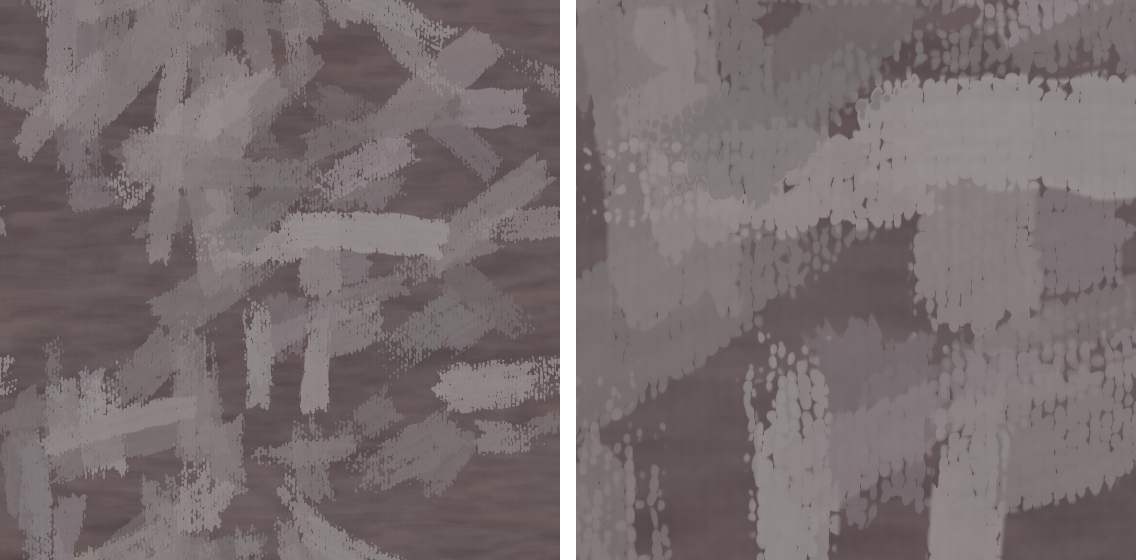
Left: the whole. Right: its middle third, enlarged.
This texture is drawn by a three.js fragment shader. Its source:

```glsl
varying vec2 vUv;

float hash(vec2 p) {
  vec3 q = fract(p.xyx * 0.1031);
  q += dot(q, q.yzx + 33.33);
  return fract((q.x + q.y) * q.z);
}

float noise(vec2 p) {
  vec2 i = floor(p), f = fract(p);
  f = f * f * (3.0 - 2.0 * f);
  return mix(mix(hash(i), hash(i + vec2(1, 0)), f.x),
             mix(hash(i + vec2(0, 1)), hash(i + vec2(1, 1)), f.x), f.y);
}

// Height of the woven canvas: staggered upright threads with uneven bumps
float weave(vec2 p) {
  vec2 t = p * vec2(145.0, 105.0);
  t += 0.8 * vec2(noise(p * 60.0), noise(p * 60.0 + 40.0));
  t.y += 0.5 * mod(floor(t.x), 2.0);
  vec2 bump = abs(fract(t) - 0.5);
  float thread = 1.6 * bump.x * bump.x + 1.2 * bump.y * bump.y;
  return 0.6 * thread + 0.5 * noise(p * vec2(210.0, 150.0)) + 0.27 * noise(p * 45.0);
}

// Dark underpainting of short horizontal dabs
vec3 underpaint(vec2 p) {
  p.y += 0.012 * noise(p * vec2(7.0, 5.0)) + 0.003 * noise(p * 60.0);
  float tone = 0.4 * noise(p * vec2(4.0, 14.0));
  for (int i = 0; i < 3; i++) {
    float k = float(i);
    float dab = noise(p * vec2(11.0 + 5.0 * k, 42.0 + 19.0 * k) + 17.0 * k);
    tone += 0.2 * smoothstep(0.3, 0.68, dab);
  }
  tone += 0.14 * (noise(p * vec2(25.0, 230.0)) - 0.5);
  vec3 paint = mix(vec3(0.335, 0.285, 0.295), vec3(0.435, 0.38, 0.38), tone);
  return paint + vec3(0.012, 0.0, -0.006) * (noise(p * vec2(6.0, 25.0) + 70.0) - 0.5);
}

void main() {
  float grain = weave(vUv);
  vec3 color = underpaint(vUv);

  // Dry brush strokes, laid one over another and wrapped at the borders
  for (int i = 0; i < 118; i++) {
    float id = float(i) + 3.0;
    float kind = hash(vec2(id, 1.0));
    float spin = hash(vec2(id, 2.0)) - 0.5;
    vec2 center = vec2(hash(vec2(id, 3.0)), hash(vec2(id, 4.0)));

    // Upright strokes gather at the left, slanted and flat ones go anywhere
    float angle = 0.15 + 0.5 * spin;
    if (kind < 0.42) {
      angle = 1.6 + 0.4 * spin;
      center.x = 0.02 + 0.56 * center.x;
    } else if (kind < 0.76) {
      angle = 0.65 + 0.6 * spin;
    } else if (kind < 0.84) {
      angle = 2.4 + 0.6 * spin;
    }
    if (noise(center * 4.0 + 9.0) < 0.36) continue;

    float halfLength = mix(0.055, 0.155, hash(vec2(id, 5.0)));
    float halfWidth = mix(0.022, 0.045, hash(vec2(id, 6.0)));
    vec2 d = fract(vUv - center + 0.5) - 0.5;
    float c = cos(angle), s = sin(angle);
    vec2 q = vec2(c * d.x + s * d.y, c * d.y - s * d.x);
    q.y += 1.6 * (hash(vec2(id, 7.0)) - 0.5) * q.x * q.x;
    if (abs(q.x) > halfLength + 0.03 || abs(q.y) > halfWidth + 0.012) continue;
    if (hash(vec2(id, 8.0)) < 0.5) q.x = -q.x;

    // Ragged outline: bristles end at uneven lengths
    float bristle = noise(vec2(q.x * 9.0, q.y * 190.0) + id * 13.0);
    float endGap = halfLength - abs(q.x) + 0.022 * (noise(vec2(q.y * 110.0, id)) - 0.5);
    float sideGap = halfWidth - abs(q.y) + 0.007 * (noise(vec2(q.x * 35.0, id + 50.0)) - 0.5);
    float gap = min(endGap, sideGap);

    // Paint runs out toward the tail and sides, and then only coats the bumps
    float along = q.x / halfLength * 0.5 + 0.5;
    float dryness = hash(vec2(id, 9.0));
    float load = 1.08 - 0.3 * dryness - (0.2 + 0.35 * dryness) * smoothstep(0.3, 1.0, along);
    load -= 0.42 * (1.0 - smoothstep(0.0, 0.014, gap));
    load += 0.28 * (bristle - 0.5);
    float coat = smoothstep(-0.07, 0.09, load - grain) * smoothstep(-0.001, 0.003, gap);

    // Warm greys, some leaning green, some violet
    float light = hash(vec2(id, 10.0));
    vec3 paint = mix(vec3(0.455, 0.42, 0.42), vec3(0.59, 0.55, 0.55), light);
    paint += vec3(-0.011, 0.008, 0.0) * smoothstep(0.6, 1.0, hash(vec2(id, 11.0)));
    paint += vec3(0.0, -0.006, 0.012) * smoothstep(0.6, 1.0, hash(vec2(id, 12.0)));
    paint += 0.018 * (bristle - 0.5);
    color = mix(color, paint, coat * mix(0.6, 0.95, hash(vec2(id, 13.0))));
  }

  // Faint relief of the cloth over everything
  color -= 0.022 * (grain - 0.5);
  gl_FragColor = vec4(color, 1.0);
}
```
